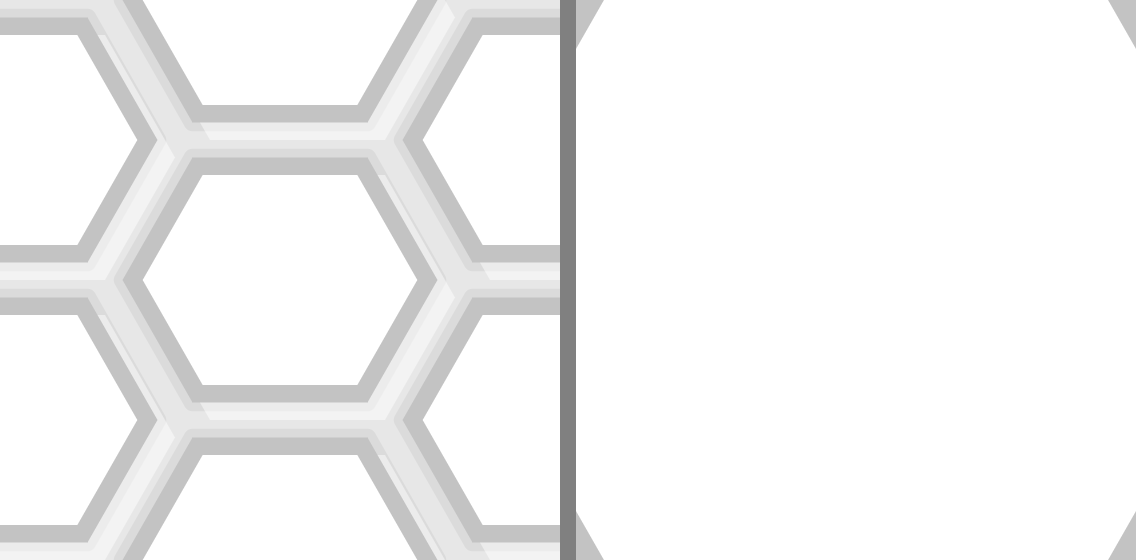
Left, the full canvas; right, a detail of the centre.
This pattern is drawn by a Shadertoy shader. Its source:

```glsl
const float GRID = 32.0;                  // grid units across the canvas
const vec2 PERIOD = vec2(32.0, 16.0);     // one repeat across, two down
const vec2 SIDE_CORNER = vec2(9.0, 0.0);  // hexagon corners, first quadrant
const vec2 TOP_CORNER = vec2(5.0, 7.0);
const float RIM_WIDTH = 1.0;
const float SHADE_WIDTH = 0.5;
const vec2 HIGHLIGHT_SHIFT = vec2(1.0, -1.0);
const float HIGHLIGHT_ALPHA = 0.48;

const vec3 FACE_COLOR = vec3(1.0);
const vec3 RIM_COLOR = vec3(0.763);
const vec3 WALL_COLOR = vec3(0.906);
const vec3 SHADE_COLOR = vec3(0.86);

// Offset within the nearest cell of a wrapping lattice
vec2 wrapCell(vec2 p, vec2 center) {
    return mod(p - center + 0.5 * PERIOD, PERIOD) - 0.5 * PERIOD;
}

// Hexagon distance whose offsets keep sharp corners
float sharpHexagon(vec2 p) {
    p = abs(p);
    vec2 edge = TOP_CORNER - SIDE_CORNER;
    vec2 normal = normalize(vec2(edge.y, -edge.x));
    return max(p.y - TOP_CORNER.y, dot(p - SIDE_CORNER, normal));
}

float segmentDistance(vec2 p, vec2 a, vec2 b) {
    vec2 ab = b - a;
    float t = clamp(dot(p - a, ab) / dot(ab, ab), 0.0, 1.0);
    return length(p - a - ab * t);
}

// Distance to the outline, rounded around the corners
float hexagonOutline(vec2 p) {
    p = abs(p);
    float top = segmentDistance(p, vec2(0.0, TOP_CORNER.y), TOP_CORNER);
    float side = segmentDistance(p, TOP_CORNER, SIDE_CORNER);
    return min(top, side);
}

float coverage(float dist, float pixel) {
    return clamp(0.5 - dist / pixel, 0.0, 1.0);
}

void mainImage(out vec4 fragColor, in vec2 fragCoord) {
    vec2 p = GRID * fragCoord / iResolution.xy;
    float pixel = GRID / min(iResolution.x, iResolution.y);

    // Nearest distances over the two interleaved lattices
    float cell = GRID;
    float outline = GRID;
    float highlight = GRID;
    for (int i = 0; i < 2; i++) {
        vec2 center = 0.5 * PERIOD * vec2(float(i), 1.0 - float(i));
        vec2 q = wrapCell(p, center);
        cell = min(cell, sharpHexagon(q));
        outline = min(outline, hexagonOutline(q));
        highlight = min(highlight, sharpHexagon(wrapCell(p, center + HIGHLIGHT_SHIFT)));
    }

    // Walls with shaded borders and an offset highlight
    vec3 color = mix(WALL_COLOR, SHADE_COLOR, coverage(outline - SHADE_WIDTH, pixel));
    color = mix(color, vec3(1.0), HIGHLIGHT_ALPHA * coverage(highlight, pixel));

    // Rim and face of each cell
    color = mix(color, RIM_COLOR, coverage(cell, pixel));
    color = mix(color, FACE_COLOR, coverage(cell + RIM_WIDTH, pixel));

    fragColor = vec4(color, 1.0);
}
```
